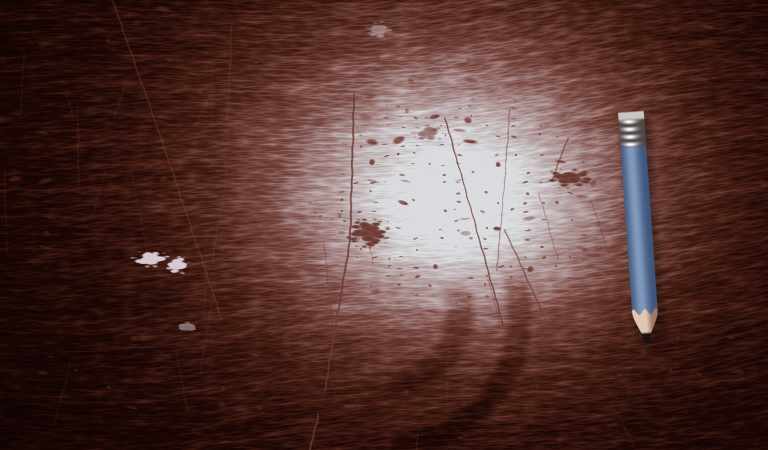
Reproduce this texture procedurally as a WebGL 1 fragment shader.

```glsl
precision highp float;
uniform vec2 u_resolution;

float hash(vec2 p) {
  return fract(sin(dot(p, vec2(127.1, 311.7))) * 43758.5);
}

vec2 hash2(vec2 p) {
  return vec2(hash(p), hash(p + 19.7));
}

// Distance to the nearest scattered cell point
float cellular(vec2 p) {
  vec2 cell = floor(p), f = fract(p);
  float d = 2.0;
  for (int j = -1; j <= 1; j++) {
    for (int i = -1; i <= 1; i++) {
      vec2 o = vec2(float(i), float(j));
      d = min(d, length(o + hash2(cell + o) - f));
    }
  }
  return d;
}

float stroke(float d, float width) {
  float px = 1.0 / u_resolution.y;
  return 1.0 - smoothstep(width - px * 0.5, width + px, d);
}

float segment(vec2 p, vec2 a, vec2 b) {
  vec2 d = b - a;
  return length(p - a - d * clamp(dot(p - a, d) / dot(d, d), 0.0, 1.0));
}

float scratch(vec2 p, vec2 a, vec2 b, vec2 c, float width) {
  return stroke(min(segment(p, a, b), segment(p, b, c)), width);
}

float blob(vec2 p, vec2 centre, vec2 radius, float rough) {
  return 1.0 - smoothstep(0.6, 1.1, length((p - centre) / radius) + rough);
}

float glow(vec2 p, vec2 centre, vec2 radius) {
  vec2 q = (p - centre) / radius;
  return exp(-dot(q, q));
}

// Curved smear on the lower right side of a circle
float smear(vec2 p, vec2 centre, float radius, float width) {
  vec2 q = p - centre;
  float band = 1.0 - smoothstep(width * 0.3, width, abs(length(q) - radius));
  float angle = atan(q.y, q.x);
  return band * smoothstep(-1.65, -1.2, angle) * (1.0 - smoothstep(0.1, 0.5, angle));
}

// Scattered flecks, at most one per grid cell
float flecks(vec2 p, vec2 scale, float density, float seed) {
  vec2 q = p * scale, cell = floor(q) + seed;
  vec2 r = mix(vec2(0.07, 0.05), vec2(0.25, 0.18), hash2(cell + 5.0));
  vec2 d = fract(q) - 0.3 - 0.4 * hash2(cell);
  d.y += d.x * (hash(cell + 8.0) - 0.5);
  return step(hash(cell + 3.0), density) * (1.0 - smoothstep(0.5, 1.2, length(d / r)));
}

vec3 woodRamp(float t) {
  vec3 c = mix(vec3(0.03, 0.005, 0.008), vec3(0.12, 0.03, 0.02), clamp(t / 0.22, 0.0, 1.0));
  c = mix(c, vec3(0.28, 0.12, 0.08), clamp((t - 0.22) / 0.2, 0.0, 1.0));
  c = mix(c, vec3(0.48, 0.29, 0.26), clamp((t - 0.42) / 0.2, 0.0, 1.0));
  c = mix(c, vec3(0.65, 0.53, 0.53), clamp((t - 0.62) / 0.14, 0.0, 1.0));
  return mix(c, vec3(0.85, 0.86, 0.87), clamp((t - 0.76) / 0.2, 0.0, 1.0));
}

// Colour and coverage, from eraser to tip
vec4 pencil(vec2 p, vec2 top, vec2 tip, float halfWidth) {
  vec2 axis = normalize(tip - top);
  float along = dot(p - top, axis) / length(tip - top);
  float across = dot(p - top, vec2(-axis.y, axis.x));
  float side = across / halfWidth;
  float shine = exp(-3.0 * (side + 0.2) * (side + 0.2));
  vec3 body = mix(vec3(0.24, 0.33, 0.48), vec3(0.5, 0.6, 0.74), shine);
  float ridge = 0.5 + 0.5 * sin(along * 190.0 + side * side);
  vec3 metal = mix(vec3(0.2, 0.16, 0.16), vec3(0.9), ridge * shine + 0.15);
  metal = mix(vec3(0.8, 0.77, 0.76), metal, smoothstep(0.025, 0.04, along));
  vec3 wood = mix(vec3(0.88, 0.78, 0.7), vec3(0.62, 0.46, 0.4), smoothstep(0.0, 0.6, side));
  vec3 c = mix(metal, body, smoothstep(0.145, 0.155, along));
  c = mix(c, wood, smoothstep(0.86, 0.87, along + 0.012 * cos(side * 7.0)));
  c = mix(c, vec3(0.1, 0.06, 0.07), smoothstep(0.95, 0.965, along));
  float ends = smoothstep(-0.006, 0.004, along) * (1.0 - smoothstep(0.997, 1.007, along));
  float taper = mix(1.0, 0.2, smoothstep(0.86, 1.0, along));
  return vec4(c, ends * stroke(abs(across), halfWidth * taper));
}

void main() {
  vec2 p = gl_FragCoord.xy / u_resolution.y;
  // Light, grain and smears
  float core = glow(p, vec2(1.02, 0.55), vec2(0.37, 0.29));
  float tone = 0.09 + 0.55 * glow(p, vec2(0.98, 0.6), vec2(0.78, 0.63)) + 0.41 * core;
  vec2 g = p + vec2(0.0, 0.012 * sin(p.x * 5.0 + p.y * 4.0) - 0.04 * p.x * p.x);
  float grain = cellular(g * vec2(9.0, 85.0)) + 1.2 * cellular(g * vec2(28.0, 210.0)) - 1.03;
  float bands = sin(g.y * 47.0 + 2.0 * sin(g.x * 3.0)) + sin(g.y * 113.0);
  tone += (grain * 0.17 + bands * 0.014) * (1.0 - 0.65 * core);
  tone -= 0.12 * smear(p, vec2(0.855, 0.31), 0.167, 0.045);
  tone -= 0.12 * smear(p, vec2(0.867, 0.3), 0.288, 0.038);
  // Scratches: dark under the glow, pale in the shade
  vec2 w = p + vec2(0.0006 * (sin(p.y * 70.0) + sin(p.y * 171.0)), 0.0);
  float m = 0.7 * scratch(w, vec2(0.25, 1.0), vec2(0.367, 0.667), vec2(0.493, 0.29), 0.0012);
  m = max(m, 0.6 * scratch(w, vec2(0.515, 0.95), vec2(0.5, 0.58), vec2(0.471, 0.42), 0.001));
  m = max(m, 0.9 * scratch(w, vec2(0.787, 0.79), vec2(0.778, 0.467), vec2(0.722, 0.133), 0.0015));
  m = max(m, 0.9 * scratch(w, vec2(0.989, 0.737), vec2(1.044, 0.544), vec2(1.118, 0.278), 0.001));
  m = max(m, 0.5 * scratch(w, vec2(1.133, 0.755), vec2(1.12, 0.58), vec2(1.104, 0.4), 0.001));
  m = max(m, 0.7 * stroke(segment(w, vec2(1.122, 0.489), vec2(1.233, 0.244)), 0.001));
  m = max(m, 0.7 * stroke(segment(w, vec2(1.262, 0.693), vec2(1.227, 0.6)), 0.001));
  m = max(m, stroke(segment(w, vec2(0.707, 0.078), vec2(0.689, 0.0)), 0.0015));
  for (int i = 0; i < 26; i++) {
    vec2 a = hash2(vec2(float(i), 4.0)) * vec2(1.4, 1.0);
    vec2 h = hash2(vec2(float(i), 31.0));
    vec2 b = a + vec2((h.x - 0.5) * 0.1, -0.05 - 0.16 * h.y);
    m = max(m, 0.4 * stroke(segment(w, a, b), 0.0007));
  }
  m = max(m, 0.5 * flecks(p, vec2(15.0, 26.0), 0.14, 71.0));
  // Chips and flecks
  float rough = cellular(p * vec2(45.0, 110.0)) - 0.45;
  float chips = blob(p, vec2(0.817, 0.482), vec2(0.04, 0.028), rough);
  chips = max(chips, blob(p, vec2(1.267, 0.604), vec2(0.045, 0.018), rough));
  chips = max(chips, 0.6 * blob(p, vec2(0.951, 0.704), vec2(0.03, 0.015), rough));
  float lit = smoothstep(0.3, 0.7, core);
  chips = max(chips, 0.9 * lit * flecks(p, vec2(14.0, 21.0), 0.35, 2.0));
  chips = max(chips, 0.7 * lit * flecks(p, vec2(32.0, 48.0), 0.4, 40.0));
  tone = mix(tone, 0.55, m * 0.85);
  vec3 color = woodRamp(mix(tone, 0.54 + 0.15 * rough, chips * 0.85));
  // Pale paint spots
  float paint = blob(p, vec2(0.335, 0.424), vec2(0.036, 0.015), rough);
  paint = max(paint, blob(p, vec2(0.395, 0.41), vec2(0.022, 0.017), rough));
  paint = max(paint, 0.5 * blob(p, vec2(0.415, 0.273), vec2(0.022, 0.01), rough));
  paint = max(paint, 0.5 * blob(p, vec2(0.844, 0.933), vec2(0.023, 0.016), rough));
  color = mix(color, vec3(0.84, 0.78, 0.82), paint);
  // Pencil and its soft shadow
  float shade = segment(p, vec2(1.412, 0.72), vec2(1.447, 0.26));
  color *= 0.7 + 0.3 * smoothstep(0.02, 0.045, shade);
  vec4 tool = pencil(p, vec2(1.402, 0.751), vec2(1.438, 0.238), 0.028);
  gl_FragColor = vec4(mix(color, tool.rgb, tool.a), 1.0);
}
```
